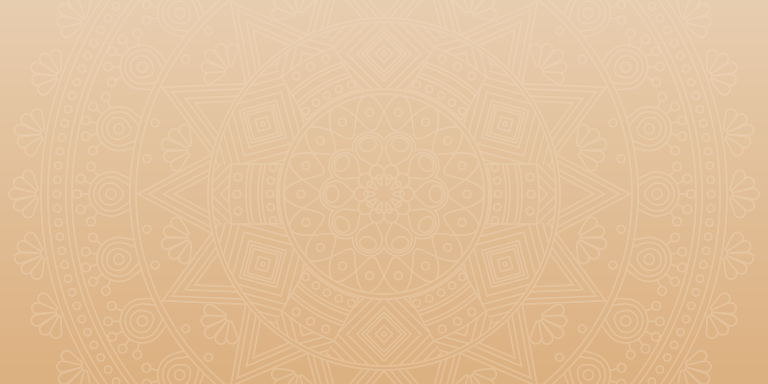
Give the GLSL for this background, as a Shadertoy shader.

```glsl
const float TAU = 6.2831853;
const float SPAN = 384.0; // design units per canvas height

// Folds the plane into n sectors; x runs along the sector axis
vec2 fold(vec2 p, float n, float shift) {
    float w = TAU / n;
    float a = atan(p.y, p.x) - shift * w;
    a -= w * round(a / w);
    return length(p) * vec2(cos(a), sin(a));
}

float ring(vec2 p, float radius) {
    return abs(length(p) - radius);
}

float bead(vec2 p, float x, float radius) {
    return ring(p - vec2(x, 0.0), radius);
}

float doubleRing(float r, float outer, float inner) {
    return min(abs(r - outer), abs(r - inner));
}

float oval(vec2 p, vec2 radii) {
    float k = length(p / radii);
    return abs(k * (k - 1.0) / max(length(p / (radii * radii)), 1e-4));
}

// Outline of an egg along x, from radius ra at x = a to rb at x = b
float egg(vec2 p, float a, float ra, float b, float rb) {
    p = vec2(p.x - a, abs(p.y));
    float h = b - a, s = (ra - rb) / h, c = sqrt(1.0 - s * s);
    float k = dot(p, vec2(c, -s));
    if (k < 0.0) return ring(p, ra);
    if (k > c * h) return bead(p, h, rb);
    return abs(dot(p, vec2(s, c)) - ra);
}

// Five petals spreading out from the origin, the outer ones shorter
float fan(vec2 p) {
    float a = atan(p.y, p.x);
    float petal = clamp(round(a / 0.5), -2.0, 2.0);
    a -= 0.5 * petal;
    float reach = 25.5 - 2.0 * abs(petal);
    return egg(length(p) * vec2(cos(a), sin(a)), 6.0, 1.5, reach, 5.5);
}

float rosette(vec2 p, float r) {
    vec2 q = fold(p, 10.0, 0.0);
    float d = min(bead(q, 23.0, 7.0), egg(q, 10.0, 1.0, 17.0, 2.8));
    d = min(d, egg(q, 33.0, 3.0, 48.0, 13.0));
    d = min(d, oval(q - vec2(52.0, 0.0), vec2(6.5, 8.5)));
    d = min(d, max(bead(q, 47.0, 17.0), 50.0 - q.x));
    // Crossing waves with a bead in each lens
    float a = 9.0 * atan(p.y, p.x);
    float wave = abs(abs(r - 82.0) - abs(18.0 * cos(a)));
    d = min(d, wave / sqrt(1.0 + 3.8 * sin(a) * sin(a)));
    d = min(d, bead(fold(p, 18.0, 0.0), 83.0, 3.8));
    return min(d, doubleRing(r, 105.0, 100.0));
}

float diamondBand(vec2 p, float r) {
    vec2 q = fold(p, 6.0, 0.5);
    float m = (abs(q.x - 140.0) + abs(q.y) - 22.0) * 0.707;
    float d = min(min(abs(m), abs(m + 3.0)), min(abs(m + 9.5), bead(q, 140.0, 2.0)));
    // Straight-sided panels between the diamonds
    vec2 s = fold(p, 6.0, 0.0);
    float side = abs(s.y) - 30.0;
    float arcs = min(doubleRing(r, 155.0, 138.0), doubleRing(r, 122.0, 107.0));
    arcs = min(arcs, doubleRing(r, 134.0, 126.0));
    vec2 c = fold(p, 54.0, 0.0);
    arcs = min(arcs, min(bead(c, 147.0, 3.8), bead(c, 114.0, 3.5)));
    // Slanted hatching along the outer edge of each panel
    float slant = (s.x + abs(s.y)) * 0.707;
    float hatch = max(abs(mod(slant, 7.0) - 3.5), 155.0 - r);
    d = min(d, max(min(arcs, hatch), max(side, r - 172.0)));
    d = min(d, max(abs(side), abs(r - 131.0) - 24.0));
    // Chevrons fill the space left over
    float chevron = abs(mod(m, 7.0) - 3.5);
    chevron = max(chevron, max(-m, -side));
    d = min(d, max(chevron, abs(r - 139.0) - 33.0));
    return min(d, doubleRing(r, 176.0, 172.0));
}

float starBand(vec2 p, float r) {
    vec2 q = fold(p, 14.0, 0.0);
    float edge = dot(vec2(q.x - 246.0, abs(q.y)), vec2(0.47, 0.88));
    float d = min(abs(edge), abs(edge + 5.0));
    d = min(d, min(abs(edge + 12.0), abs(edge + 17.0)));
    d = max(d, 176.0 - r);
    vec2 gap = fold(p, 14.0, 0.5);
    d = min(d, fan(gap - vec2(197.0, 0.0)));
    d = min(d, ring(vec2(gap.x, abs(gap.y)) - vec2(239.0, 18.3), 3.8));
    return min(d, doubleRing(r, 254.0, 248.0));
}

float outerBand(vec2 p, float r) {
    // Nested eggs, each with a crown of stalked beads
    vec2 q = fold(p, 26.0, 0.0) - vec2(273.0, 0.0);
    float d = min(egg(q, -14.0, 16.0, 0.0, 22.0), egg(q, -11.0, 11.0, 0.0, 17.0));
    d = min(d, min(egg(q, -5.0, 7.0, 1.0, 11.0), ring(q, 5.0)));
    float a = atan(q.y, q.x);
    a -= 0.47 * clamp(round(a / 0.47), -2.0, 2.0);
    vec2 stalk = length(q) * vec2(cos(a), sin(a));
    d = min(d, bead(stalk, 34.0, 4.2));
    d = min(d, max(abs(stalk.y), abs(stalk.x - 26.0) - 4.0));
    d = max(d, 254.0 - r);
    // Beaded rim and the fans around it
    d = min(d, min(doubleRing(r, 343.0, 336.0), doubleRing(r, 318.0, 312.0)));
    d = min(d, bead(fold(p, 144.0, 0.0), 327.0, 3.6));
    return min(d, fan(fold(p, 36.0, 0.0) - vec2(344.0, 0.0)));
}

void mainImage(out vec4 fragColor, in vec2 fragCoord) {
    vec2 p = (fragCoord - 0.5 * iResolution.xy) / iResolution.y * SPAN + vec2(0.0, 2.0);
    float r = length(p);
    float d = min(min(rosette(p, r), diamondBand(p, r)), min(starBand(p, r), outerBand(p, r)));
    float blur = 0.6 * SPAN / iResolution.y;
    float line = 1.0 - smoothstep(0.85 - blur, 0.85 + blur, d);
    float height = pow(fragCoord.y / iResolution.y, 1.08);
    vec3 sand = mix(vec3(0.861, 0.692, 0.505), vec3(0.906, 0.804, 0.688), height);
    vec3 cream = vec3(0.95, 0.87, 0.77);
    fragColor = vec4(mix(sand, cream, 0.32 * line), 1.0);
}
```
